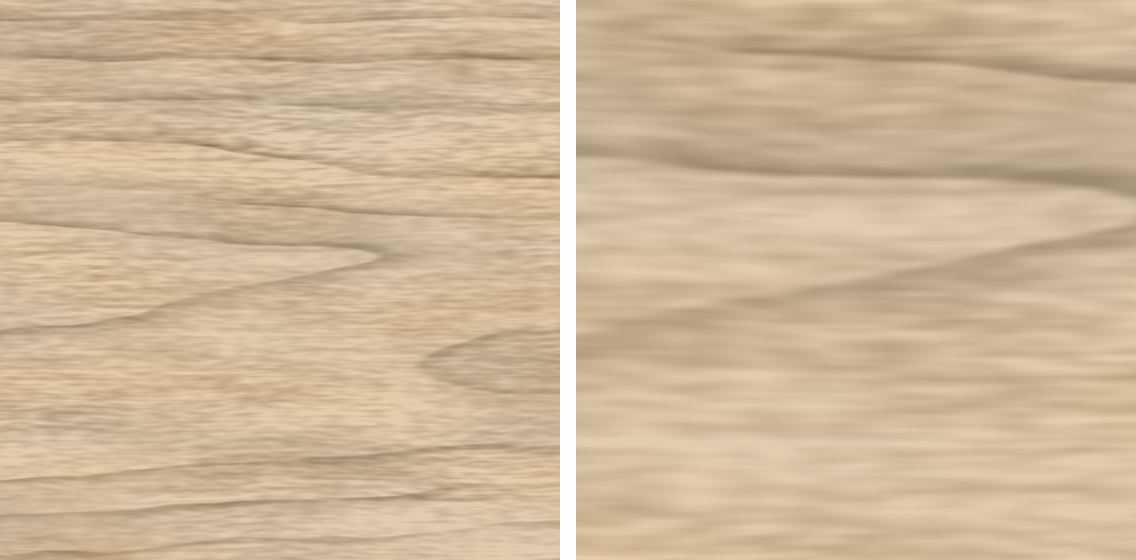
Left, the full canvas; right, a detail of the centre.
Give the GLSL for this texture, as a WebGL 2 fragment shader.

```glsl
#version 300 es
precision highp float;

uniform vec2 u_resolution;
out vec4 outColor;

// Colours
const vec3 PALE_WOOD = vec3(0.868, 0.777, 0.655);
const vec3 SHADE_DROP = vec3(0.160, 0.158, 0.156);
const vec3 WARM_SHIFT = vec3(0.020, 0.000, -0.022);
const float BASE_SHADE = 0.21;
const float LEAST_SHADE = -0.14;

// Growth rings
const float RING_SPACING = 0.07;
const float RING_OFFSET = 0.035;
const float RING_EDGE = 0.07;
const float HALO_SHADE = 0.72;
const float LINE_SHADE = 0.68;
const float TIP_ROUNDING = 0.012;
const float TAPER_NEAR = 0.14;
const float TAPER_FAR = 0.05;
const float TAPER_BELOW = 0.02;
const float PLATEAU_DEPTH = 0.19;
const vec2 KNOT_CENTRE = vec2(1.06, 0.352);
const vec2 KNOT_SIZE = vec2(0.26, 0.062);
const float KNOT_RISE = 0.075;
const float KNOT_SHADE = 0.35;

// Grain
const float FIBRE_CONTRAST = 0.66;
const float PORE_CONTRAST = 0.42;
const float STAIN_CONTRAST = 0.60;

uint mixBits(uint n) {
    n = (n ^ 61u) ^ (n >> 16);
    n *= 9u;
    n ^= n >> 4;
    n *= 0x27d4eb2du;
    return n ^ (n >> 15);
}

float hash(ivec2 cell) {
    uint n = mixBits(uint(cell.x + 4096) + mixBits(uint(cell.y + 4096)));
    return float(n >> 8) / 16777216.0;
}

float cornerSlope(ivec2 cell, vec2 offset) {
    float angle = 6.28319 * hash(cell);
    return dot(vec2(cos(angle), sin(angle)), offset);
}

float gradientNoise(vec2 p) {
    vec2 base = floor(p);
    vec2 f = p - base;
    ivec2 cell = ivec2(base);
    vec2 w = f * f * f * (f * (f * 6.0 - 15.0) + 10.0);
    float low = mix(cornerSlope(cell, f),
                    cornerSlope(cell + ivec2(1, 0), f - vec2(1, 0)), w.x);
    float high = mix(cornerSlope(cell + ivec2(0, 1), f - vec2(0, 1)),
                     cornerSlope(cell + ivec2(1, 1), f - vec2(1, 1)), w.x);
    return 1.4 * mix(low, high, w.y);
}

float layeredNoise(vec2 p) {
    float sum = 0.0;
    float amplitude = 0.6;
    for (int i = 0; i < 3; i++) {
        sum += amplitude * gradientNoise(p);
        p = p * vec2(1.9, 2.1) + 17.3;
        amplitude *= 0.55;
    }
    return sum;
}

float knotAmount(vec2 p) {
    vec2 q = (p - KNOT_CENTRE) / KNOT_SIZE;
    return exp(-dot(q, q));
}

// Nested arches tapering to the right, with a flat zone and a knot below
float growthPhase(vec2 p) {
    float fromAxis = p.y - 0.51 - 0.045 * p.x;
    float radius = sqrt(fromAxis * fromAxis + TIP_ROUNDING * TIP_ROUNDING);
    float below = smoothstep(0.02, -0.02, fromAxis);
    float along = p.x - 0.5 * max(p.x - 0.7, 0.0);
    float taperAbove = mix(TAPER_NEAR, TAPER_FAR, smoothstep(0.10, 0.35, radius));
    float taperBelow = mix(TAPER_NEAR, TAPER_BELOW, smoothstep(0.03, 0.16, radius));
    float growth = radius + along * mix(taperAbove, taperBelow, below);
    growth -= below * PLATEAU_DEPTH * smoothstep(0.10, 0.36, radius);
    growth += KNOT_RISE * knotAmount(p);
    growth += 0.013 * gradientNoise(p * vec2(2.6, 6.0) + 3.7);
    growth += 0.005 * gradientNoise(p * vec2(8.0, 22.0) + 9.1);
    return (growth - RING_OFFSET) / RING_SPACING;
}

float ringStrength(float index) {
    return step(0.5, index) * mix(0.7, 1.0, hash(ivec2(int(index), 77)));
}

// Sharp on the inner side, fading outwards
float ringShade(float phase) {
    float index = floor(phase);
    float t = phase - index;
    float edge = clamp(max(RING_EDGE, 1.5 * fwidth(phase)), 0.0, 0.5);
    float fade = HALO_SHADE * exp(-3.8 * t) + LINE_SHADE * exp(-70.0 * t * t);
    float rise = smoothstep(1.0 - edge, 1.0, t);
    float next = ringStrength(index + 1.0) * (HALO_SHADE + LINE_SHADE);
    return mix(ringStrength(index) * fade, next, rise);
}

void main() {
    vec2 p = gl_FragCoord.xy / u_resolution;

    // Rings, uneven along their length
    float presence = 0.68 + 0.45 * gradientNoise(p * vec2(4.0, 11.0) + 31.0);
    float rings = ringShade(growthPhase(p)) * presence;

    // Fibres, pores and broad stains, all drawn out sideways
    vec2 bent = p + vec2(0.0, 0.006 * gradientNoise(p * vec2(3.0, 5.0) + 51.0));
    float fibres = layeredNoise(bent * vec2(5.0, 76.0) + 5.0);
    float pores = gradientNoise(bent * vec2(26.0, 150.0) + 13.0);
    float stains = layeredNoise(bent * vec2(1.8, 9.0) + 23.0);
    float fibreGain = 0.95 + 0.6 * gradientNoise(p * vec2(3.0, 6.0) + 71.0);

    float shade = BASE_SHADE + rings + STAIN_CONTRAST * stains;
    shade += fibreGain * (FIBRE_CONTRAST * fibres + PORE_CONTRAST * pores);
    shade += KNOT_SHADE * knotAmount(p) + 0.10 * smoothstep(0.74, 0.84, p.y);
    shade = max(shade, LEAST_SHADE);

    // Warm and grey drift
    float warmth = gradientNoise(p * vec2(2.5, 8.0) + 91.0) + 0.3 * fibres - 0.2 * rings;
    vec3 colour = PALE_WOOD - SHADE_DROP * shade + WARM_SHIFT * warmth;
    outColor = vec4(colour, 1.0);
}
```
